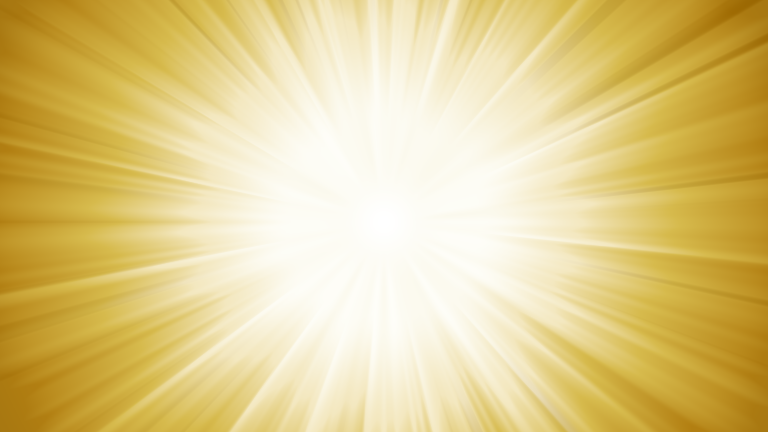
Give the GLSL for this background, as a Shadertoy shader.

```glsl
// A white sunburst glowing over gold, with fine streaks and bright beams.

float hash(vec2 p) {
    vec3 q = fract(vec3(p.xyx) * 0.1031);
    q += dot(q, q.yzx + 33.33);
    return fract((q.x + q.y) * q.z);
}

// Smooth noise around the circle, -0.5 to 0.5; turn runs from 0 to 1.
float streaks(float turn, float cells, float seed) {
    float x = turn * cells;
    float i = floor(x);
    float a = hash(vec2(mod(i, cells), seed));
    float b = hash(vec2(mod(i + 1.0, cells), seed));
    return mix(a, b, smoothstep(0.0, 1.0, x - i)) - 0.5;
}

// Main beams, each with one crisp side and one soft side.
float beams(float degrees) {
    const float angles[18] = float[18](
        24.7, 48.6, 61.0, 73.0, 87.0, 93.6, 106.0, 120.0, 149.0,
        168.0, 191.0, 216.5, 234.0, 250.0, 264.8, 283.6, 311.5, 354.0);
    float light = 0.0;
    for (int i = 0; i < 18; i++) {
        float d = mod(degrees - angles[i] + 180.0, 360.0) - 180.0;
        float side = angles[i] < 180.0 ? d : -d;
        float width = side > 0.0 ? 0.35 : 1.1;
        // Beams near the vertical are broader.
        width *= 1.0 + 0.8 * pow(abs(sin(radians(angles[i]))), 4.0);
        light += exp(-d * d / (width * width));
    }
    return light;
}

void mainImage(out vec4 fragColor, in vec2 fragCoord) {
    vec2 p = (fragCoord - iResolution.xy * vec2(0.5, 0.486)) / iResolution.y;
    float r = length(p);
    float turn = fract(atan(p.y, p.x + 1e-6) / 6.283185);

    // Rays shift the apparent distance from the sun.
    float fine = streaks(turn, 300.0, 41.0);
    float rays = 0.09 * streaks(turn, 52.0, 3.0)
               + 0.08 * streaks(turn, 130.0, 17.0)
               + 0.07 * fine * smoothstep(0.2, 0.5, r);
    rays += 0.085 * beams(turn * 360.0) - 0.008;
    float v = r - rays * smoothstep(0.06, 0.5, r);

    // Colour ramp from white through cream and gold to deep amber.
    vec3 color = mix(vec3(0.99, 0.985, 0.95), vec3(0.95, 0.90, 0.73),
                     smoothstep(0.22, 0.50, v));
    color = mix(color, vec3(0.84, 0.73, 0.30), clamp((v - 0.45) / 0.22, 0.0, 1.0));
    color = mix(color, vec3(0.70, 0.50, 0.07), clamp((v - 0.67) / 0.30, 0.0, 1.0));

    // Faint spokes inside the glow, thin dark lines outside it.
    float spokes = streaks(turn, 64.0, 29.0) * smoothstep(0.06, 0.16, r);
    color += spokes * vec3(0.012, 0.02, 0.05) * (1.0 - smoothstep(0.3, 0.5, r));
    float line = smoothstep(0.27, 0.5, streaks(turn, 210.0, 59.0));
    color -= line * vec3(0.06, 0.07, 0.06) * smoothstep(0.35, 0.65, r);

    // Soft white core and darker corners.
    color = mix(color, vec3(1.0), exp(-r * r / 0.005));
    color *= 1.0 - 0.07 * smoothstep(0.85, 1.05, r);
    fragColor = vec4(color, 1.0);
}
```
